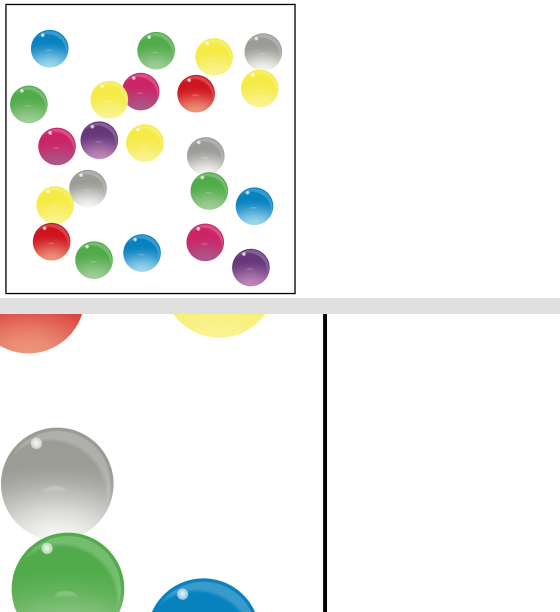
Top, the full canvas; bottom, a detail of the centre.
This pattern is drawn by a Shadertoy shader. Its source:

```glsl
const vec3 PAPER = vec3(1.0);
const vec3 INK = vec3(0.0);
const vec2 FRAME_CENTER = vec2(0.505, 0.5);   // lengths are in canvas heights
const float FRAME_HALF = 0.485;
const float LINE_HALF = 0.0022;
const float RADIUS = 0.063;
const int GRID = 5;
const int BALLS = 22;
const float CELL = 0.18;
const float JITTER = 0.6;
const vec2 GLINT_POS = vec2(-0.37, 0.72);     // ball details are in radii
const float GLINT_SIZE = 0.1;
const float SHEEN = 0.2;

// Magenta, grey, blue, yellow, green, purple, red
const int KINDS = 7;
const int COUNT[KINDS] = int[](3, 3, 3, 5, 4, 2, 2);
const vec3 BODY[KINDS] = vec3[](
    vec3(0.80, 0.14, 0.40), vec3(0.61, 0.61, 0.59), vec3(0.03, 0.51, 0.75),
    vec3(0.96, 0.92, 0.27), vec3(0.32, 0.67, 0.29), vec3(0.40, 0.22, 0.48),
    vec3(0.81, 0.08, 0.12));
const vec3 GLOW[KINDS] = vec3[](
    vec3(0.67, 0.34, 0.54), vec3(0.96, 0.96, 0.95), vec3(0.62, 0.84, 0.93),
    vec3(0.98, 0.95, 0.57), vec3(0.62, 0.81, 0.59), vec3(0.75, 0.53, 0.72),
    vec3(0.93, 0.58, 0.48));

vec2 hash2(vec2 p) {
    vec3 q = fract(p.xyx * vec3(0.1031, 0.1030, 0.0973));
    q += dot(q, q.yzx + 33.33);
    return fract((q.xx + q.yz) * q.zy);
}

// Antialiased inside of a signed distance
float coverage(float dist, float pixel) {
    return clamp(0.5 - dist / pixel, 0.0, 1.0);
}

// Visit the grid cells in a scattered order
vec2 ballCenter(int index) {
    int cell = (index * 7 + 3) % (GRID * GRID);
    vec2 id = vec2(cell % GRID, cell / GRID);
    vec2 jitter = (hash2(id + 17.0) - 0.5) * JITTER;
    return FRAME_CENTER + (id - 0.5 * float(GRID - 1) + jitter) * CELL;
}

int ballKind(int index) {
    int kind = 0;
    int last = COUNT[0];
    while (index >= last && kind < KINDS - 1) {
        kind++;
        last += COUNT[kind];
    }
    return kind;
}

vec3 shadeBall(vec2 q, int kind, float pixel) {
    // Light gathers at the bottom
    float depth = length((q + vec2(0.0, 1.0)) * vec2(0.6, 1.0));
    vec3 color = mix(GLOW[kind], BODY[kind], smoothstep(0.0, 1.45, depth));

    // Crescent at the upper right
    float crescent = coverage(length(q) - 0.94, pixel)
                   * smoothstep(0.0, 0.1, length(q + vec2(0.13, 0.24)) - 0.97);
    color = mix(color, PAPER, SHEEN * crescent);

    // Faint half lens below the centre
    vec2 lens = (q + vec2(0.04, 0.14)) / vec2(0.24, 0.12);
    float halfLens = smoothstep(1.0, 0.7, length(lens)) * smoothstep(-0.3, 0.6, lens.y);
    color = mix(color, PAPER, SHEEN * halfLens);

    // Small glint with a bright core
    float glint = length(q - GLINT_POS);
    color = mix(color, PAPER, 0.55 * coverage(glint - GLINT_SIZE, pixel));
    return mix(color, PAPER, 0.7 * smoothstep(GLINT_SIZE, 0.0, glint));
}

void mainImage(out vec4 fragColor, in vec2 fragCoord) {
    float pixel = 1.0 / iResolution.y;
    vec2 p = fragCoord * pixel;
    vec3 color = PAPER;

    // Later balls cover earlier ones
    for (int i = 0; i < BALLS; i++) {
        vec2 q = (p - ballCenter(i)) / RADIUS;
        float dist = (length(q) - 1.0) * RADIUS;
        if (dist < pixel) {
            int kind = ballKind(i);
            vec3 ball = shadeBall(q, kind, pixel / RADIUS);
            color = mix(color, ball, coverage(dist, pixel));
        }
    }

    // Square outline
    vec2 offset = abs(p - FRAME_CENTER);
    float border = abs(max(offset.x, offset.y) - FRAME_HALF) - LINE_HALF;
    color = mix(color, INK, coverage(border, pixel));

    fragColor = vec4(color, 1.0);
}
```
